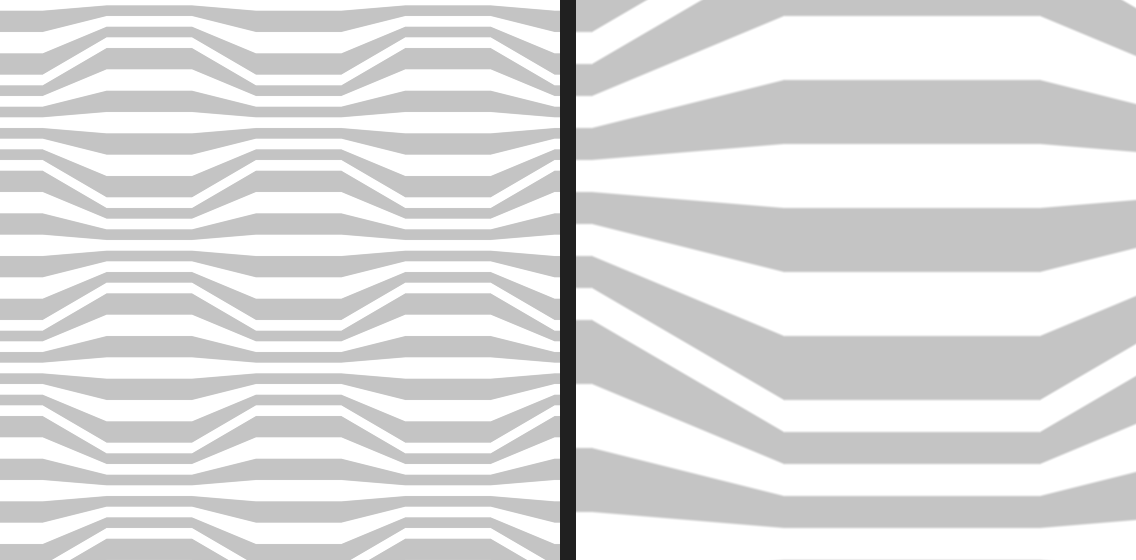
Left: the whole. Right: its middle third, enlarged.
Reproduce this pattern procedurally as a three.js fragment shader.

```glsl
varying vec2 vUv;

// Height of the n-th stripe edge: 9 single steps, then 7 double steps, per 23 units
float edgeHeight(float n) {
  float m = mod(n, 16.0);
  return 23.0 * floor(n / 16.0) + 7.0 + m + max(0.0, m - 9.0);
}

// Edge bent towards the same sequence shifted by half a period
float bentEdge(float n, float bend) {
  return mix(edgeHeight(n), edgeHeight(n + 8.0) - 11.5, bend);
}

float stepUp(float d) {
  return smoothstep(-0.06, 0.06, d);
}

void main() {
  // Grid of 52.5 units, measured from the top left
  vec2 p = 52.5 * vec2(vUv.x, 1.0 - vUv.y);

  // Trapezoid wave: 8 units flat, 6 units sloped
  float fromCrest = abs(mod(p.x, 28.0) - 14.0);
  float bend = clamp((10.0 - fromCrest) / 6.0, 0.0, 1.0);

  // Stripes between alternate edges
  float stripes = 0.0;
  for (int i = -3; i <= 17; i++) {
    float n = 2.0 * float(i) + 1.0;
    float top = bentEdge(n, bend);
    float bottom = bentEdge(n + 1.0, bend);
    stripes += stepUp(p.y - top) * stepUp(bottom - p.y);
  }

  gl_FragColor = vec4(mix(vec3(1.0), vec3(0.77), min(stripes, 1.0)), 1.0);
}
```
